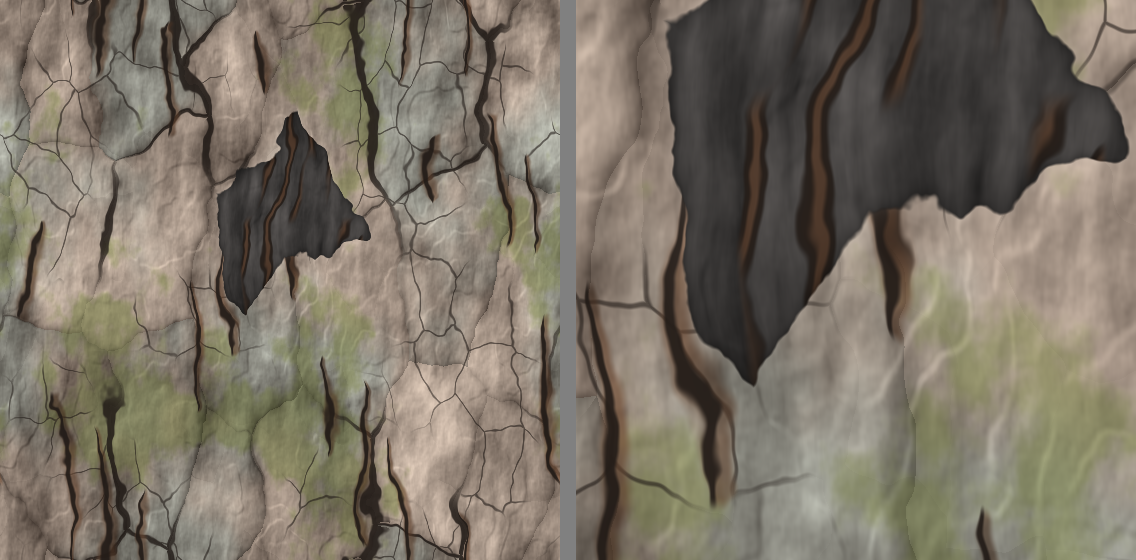
Left: the whole. Right: its middle third, enlarged.
Write a three.js fragment shader that draws this texture.

```glsl
varying vec2 vUv;

const vec3 DARK = vec3(0.19, 0.165, 0.145);
const vec3 LIGHT = vec3(0.755, 0.735, 0.695);
const vec3 CREVICE = vec3(0.13, 0.105, 0.09);
const vec3 RUST = vec3(0.42, 0.28, 0.19);
const vec3 CHAR = vec3(0.25, 0.24, 0.235);
const vec3 MOSS = vec3(0.40, 0.42, 0.24);
const vec3 PINK_TINT = vec3(1.06, 0.985, 0.95);
const vec3 GREY_TINT = vec3(0.97, 1.005, 1.0);
const vec2 PLATE_CELLS = vec2(6.0, 3.0);
const vec2 CHIP_CELLS = vec2(13.0, 8.0);
const vec2 LIGHT_STEP = vec2(-0.0025, 0.0035);
const vec2 SCAR_CENTER = vec2(0.52, 0.61);
const float SURFACE_TONE = 0.74;
const float WARP = 0.13;
const int FURROWS = 17;

float hash(vec2 p) {
  vec3 q = fract(vec3(p.xyx) * 0.1031);
  q += dot(q, q.yzx + 33.33);
  return fract((q.x + q.y) * q.z);
}

vec2 wrapCell(vec2 cell, vec2 cells) { return floor(mod(cell + 0.5, cells)); }

// Value noise that wraps after a whole number of cells
float noise(vec2 uv, vec2 cells, float seed) {
  vec2 p = uv * cells, i = floor(p), f = p - i;
  f = f * f * (3.0 - 2.0 * f);
  vec2 a = wrapCell(i, cells) + seed * 17.0;
  vec2 b = wrapCell(i + 1.0, cells) + seed * 17.0;
  return mix(mix(hash(a), hash(vec2(b.x, a.y)), f.x),
             mix(hash(vec2(a.x, b.y)), hash(b), f.x), f.y);
}

float fbm(vec2 uv, vec2 cells, float seed) {
  float sum = 0.0, amp = 0.516;
  for (int i = 0; i < 5; i++) {
    sum += amp * noise(uv, cells, seed + float(i));
    cells *= 2.0;
    amp *= 0.5;
  }
  return sum;
}

vec2 sitePoint(vec2 cell, vec2 cells) {
  vec2 c = wrapCell(cell, cells);
  return cell + 0.1 + 0.8 * vec2(hash(c + 3.7), hash(c + 91.3));
}

// Cell plates: border distance, outward border normal, random id
vec4 plates(vec2 uv, vec2 cells) {
  vec2 p = uv * cells, nearCell = floor(p), nearSite = p, normal = vec2(1.0, 0.0);
  float best = 9.0, border = 9.0;
  for (int k = 0; k < 9; k++) {
    vec2 cell = floor(p) + vec2(mod(float(k), 3.0), floor(float(k) / 3.0 + 0.01)) - 1.0;
    vec2 site = sitePoint(cell, cells) - p;
    if (dot(site, site) < best) { best = dot(site, site); nearSite = site; nearCell = cell; }
  }
  for (int y = -2; y <= 2; y++) for (int x = -2; x <= 2; x++) {
    vec2 site = sitePoint(nearCell + vec2(float(x), float(y)), cells) - p;
    vec2 gap = site - nearSite;
    if (dot(gap, gap) > 0.0001) {
      vec2 n = gap * cells;
      float d = 0.5 * dot(site + nearSite, gap) / length(n);
      if (d < border) { border = d; normal = normalize(n); }
    }
  }
  return vec4(border, normal, hash(wrapCell(nearCell, cells) + 41.0));
}

// Flaking layers with fine grain on top
float height(vec2 uv) {
  float level = fbm(uv, vec2(6.0, 4.0), 20.0) * 8.0;
  float terrace = floor(level) + smoothstep(0.8, 1.0, fract(level));
  return 0.17 * terrace + fbm(uv, vec2(26.0, 16.0), 30.0);
}

// Long tapering vertical splits: x is the dark core, y the rusty rim
vec2 furrows(vec2 uv, vec2 sway) {
  vec2 result = vec2(0.0);
  for (int i = 0; i < FURROWS; i++) {
    float n = float(i);
    vec2 center = vec2(n / float(FURROWS), hash(vec2(n, 5.0)));
    vec2 d = fract(uv + sway - center + 0.5) - 0.5;
    float halfLength = mix(0.07, 0.21, hash(vec2(n, 11.0)));
    float taper = 1.0 - d.y * d.y / (halfLength * halfLength);
    float width = mix(0.003, 0.0085, hash(vec2(n, 23.0))) * max(taper, 0.0);
    float present = smoothstep(0.0, 0.2, taper);
    float core = 1.0 - smoothstep(width * 0.5, width + 0.0015, abs(d.x));
    float rim = 1.0 - smoothstep(width, width * 2.2 + 0.004, abs(d.x - 0.003));
    result = max(result, present * vec2(core, rim));
  }
  return result;
}

// Signed distance to the bare, ragged kite-shaped scar
float scarDistance(vec2 q) {
  float upper = max(dot(q, vec2(-0.65, 0.76)) - 0.115, dot(q, vec2(0.84, 0.54)) - 0.108);
  float lower = max(dot(q, vec2(0.69, -0.72)) - 0.083, dot(q, vec2(-0.98, -0.2)) - 0.113);
  return max(upper, lower);
}

void main() {
  vec2 uv = vUv;
  vec2 bend = vec2(fbm(uv, vec2(7.0, 5.0), 1.0), fbm(uv, vec2(6.0, 5.0), 9.0)) - 0.5;
  float broad = fbm(uv, vec2(5.0, 4.0), 50.0) - 0.5;
  float grain = fbm(uv, vec2(24.0, 18.0), 60.0) - 0.5;
  float fiber = fbm(uv + bend * 0.04, vec2(64.0, 9.0), 70.0) - 0.5;
  float relief = height(uv) - height(uv + LIGHT_STEP);
  vec4 plate = plates(uv + WARP * bend, PLATE_CELLS);
  vec4 chip = plates(uv + WARP * bend.yx, CHIP_CELLS);

  // Weathered plate surface
  float edgeLight = dot(plate.yz, normalize(LIGHT_STEP)) * exp(-plate.x / 0.008);
  float tone = SURFACE_TONE + 0.7 * broad + 0.16 * (plate.w - 0.5) + 0.08 * (chip.w - 0.5);
  tone += 0.65 * grain + 0.35 * fiber + 1.1 * relief + 0.14 * edgeLight;
  tone -= 0.26 * exp(-plate.x / 0.014);
  vec3 color = mix(DARK, LIGHT, clamp(tone, -0.1, 1.12));
  float warmth = smoothstep(0.38, 0.62, fbm(uv, vec2(4.0, 3.0), 80.0) + 0.2 * (plate.w - 0.5));
  color *= mix(GREY_TINT, PINK_TINT, warmth);
  float moss = smoothstep(0.56, 0.70, fbm(uv, vec2(5.0, 4.0), 90.0) + 0.5 * grain);
  color = mix(color, MOSS * (0.7 + 0.5 * tone), 0.6 * moss);

  // Plate cracks and hairlines
  float open = smoothstep(0.3, 0.65, noise(uv, vec2(6.0, 5.0), 100.0));
  float crackWidth = mix(0.001, 0.0055, plate.y * plate.y) * open;
  float crack = open * (1.0 - smoothstep(crackWidth, crackWidth + 0.003, plate.x));
  float hair = 1.0 - smoothstep(0.0004, 0.0025, chip.x);
  hair *= smoothstep(0.5, 0.7, noise(uv, vec2(9.0, 7.0), 110.0));
  color = mix(color, CREVICE, max(0.85 * crack, 0.6 * hair));

  // Long splits
  vec2 split = furrows(uv, 0.12 * bend);
  color = mix(color, RUST * (0.75 + 1.2 * grain), 0.6 * split.y);
  color = mix(color, CREVICE, 0.9 * split.x);

  // Bare scar with dark fibers and rusty grooves
  vec2 q = uv - SCAR_CENTER;
  float scar = scarDistance(q + 0.16 * bend) + 0.03 * grain;
  float inside = 1.0 - smoothstep(-0.0015, 0.0015, scar);
  float grooveX = abs(fract((q.x - 0.12 * q.y + 0.1 * bend.x) * 27.0) - 0.5);
  float grooveOn = smoothstep(0.42, 0.62, noise(uv, vec2(27.0, 9.0), 120.0));
  float groove = grooveOn * (1.0 - smoothstep(0.08, 0.2, grooveX));
  vec3 bare = CHAR * (1.0 + 0.9 * fiber + 0.7 * grain + 0.6 * relief);
  bare = mix(bare, RUST * 0.8, 0.75 * groove);
  bare = mix(bare, CREVICE, 0.85 * grooveOn * (1.0 - smoothstep(0.02, 0.1, abs(grooveX - 0.13))));
  bare *= 1.0 - 0.35 * exp(min(scar, 0.0) / 0.006);
  color += 0.06 * exp(-abs(scar) / 0.006) * (1.0 - inside);
  color = mix(color, bare, inside);

  gl_FragColor = vec4(clamp(color, 0.0, 1.0), 1.0);
}
```
